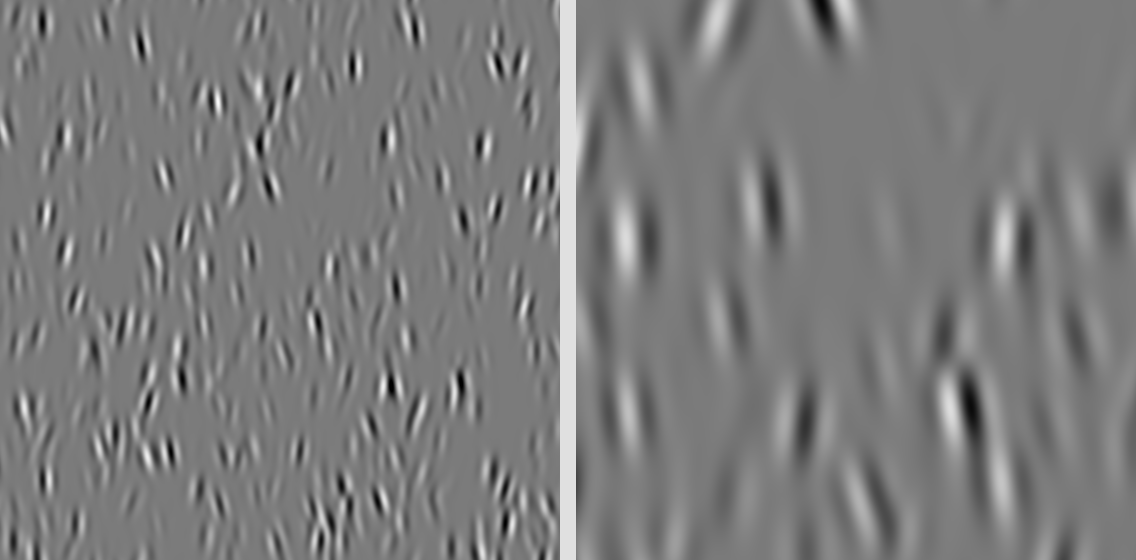
Left: the whole. Right: its middle third, enlarged.
Give the GLSL for this texture, as a WebGL 2 fragment shader.

```glsl
#version 300 es
precision highp float;
// Sparse vertical ripples in grey: scattered wave packets of uneven strength.

uniform vec2 u_resolution;
out vec4 fragColor;

const float TAU = 6.2831853;

// Three independent random values per cell
vec3 hash3(vec2 cell, float seed) {
    vec3 p = fract(vec3(cell.xyx + seed) * vec3(0.1031, 0.1030, 0.0973));
    p += dot(p, p.yxz + 33.33);
    return fract((p.xxy + p.yzz) * p.zyx);
}

// A tilted wave inside an upright Gaussian envelope
float wavePacket(vec2 d, float tilt, float frequency, float phase) {
    float c = cos(tilt), s = sin(tilt);
    d = vec2(c * d.x + s * d.y, c * d.y - s * d.x);
    vec2 e = d / vec2(0.012, 0.017);
    return exp(-0.5 * dot(e, e)) * cos(TAU * (frequency * d.x + phase));
}

// Sum of one packet per cell over the nearby cells
float ripples(vec2 uv) {
    const float cells = 24.5;
    vec2 home = floor(uv * cells);
    float sum = 0.0;
    for (int j = -2; j <= 2; j++) {
        for (int i = -1; i <= 1; i++) {
            vec2 cell = home + vec2(i, j);
            vec3 place = hash3(cell, 17.0);
            vec3 shape = hash3(cell, 71.0);
            // Most packets are faint, a few are strong
            float strength = 0.52 * pow(place.z, 4.0);
            vec2 offset = uv - (cell + place.xy) / cells;
            float tilt = mix(-0.28, 0.28, shape.x);
            float frequency = mix(28.0, 39.0, shape.y);
            sum += strength * wavePacket(offset, tilt, frequency, shape.z);
        }
    }
    return sum;
}

void main() {
    vec2 uv = gl_FragCoord.xy / u_resolution.y;
    float grey = clamp(0.481 + ripples(uv), 0.0, 1.0);
    fragColor = vec4(vec3(grey), 1.0);
}
```
